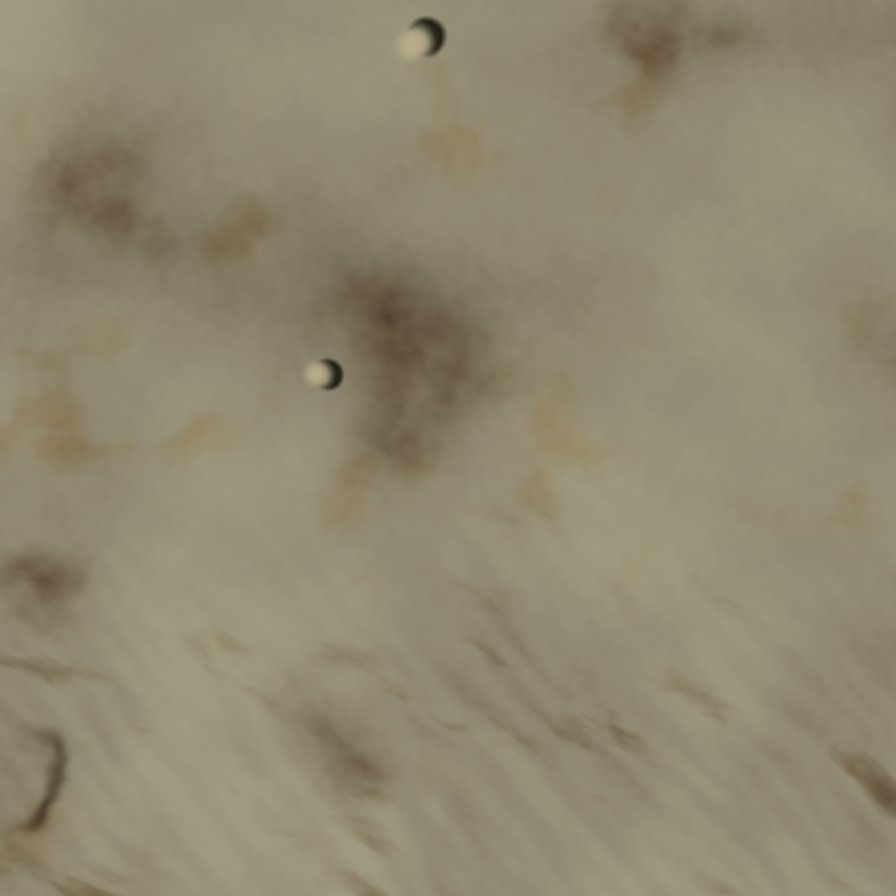
Write a WebGL 2 fragment shader that draws this texture.

```glsl
#version 300 es
precision highp float;
// Soft khaki sediment with blurred brown stains, slanted wrinkles and small lit pebbles.

uniform vec2 u_resolution;
out vec4 fragColor;

// Tone ramp, from pale ground to deepest shade
const vec3 PALE = vec3(0.60, 0.58, 0.48);
const vec3 KHAKI = vec3(0.56, 0.53, 0.44);
const vec3 DIM = vec3(0.49, 0.46, 0.37);
const vec3 BROWN = vec3(0.41, 0.36, 0.28);
const vec3 DEEP = vec3(0.19, 0.16, 0.11);
const vec3 PEBBLE_LIT = vec3(0.73, 0.69, 0.55);
const vec3 PEBBLE_SHADE = vec3(0.10, 0.09, 0.06);
const vec3 WARM_TINT = vec3(1.02, 0.96, 0.86);

const float BASE_SHADE = 0.58;
const float CLOUD_SCALE = 2.6;
const float CLOUD_CONTRAST = 4.0;
const float STAIN_SCALE = 9.0;
const float GRAIN_SCALE = 75.0;
const float GRAIN_AMOUNT = 0.22;
const float WRINKLE_ANGLE = -0.85;
const float WRINKLE_AMOUNT = 0.75;
const float STREAK_ANGLE = -0.45;
const float STREAK_AMOUNT = 1.9;

const int BLOTCHES = 5;
const vec2 BLOTCH_START = vec2(0.46, 0.60);
const vec2 BLOTCH_STEP = vec2(0.64, 0.19);
const float BLOTCH_RADIUS = 0.10;
const int PEBBLES = 2;
const vec2 PEBBLE_START = vec2(0.36, 0.58);
const vec2 PEBBLE_STEP = vec2(0.11, 0.375);
const float PEBBLE_RADIUS = 0.018;
const vec2 RIM_CENTER = vec2(0.025, 0.135);
const float RIM_RADIUS = 0.045;

float hash(vec2 p) {
    vec3 q = fract(p.xyx * vec3(0.1031, 0.1030, 0.0973));
    q += dot(q, q.yzx + 33.33);
    return fract((q.x + q.y) * q.z);
}

float cornerSlope(vec2 cell, vec2 offset) {
    float angle = 6.2832 * hash(cell);
    return dot(vec2(cos(angle), sin(angle)), offset);
}

float gradientNoise(vec2 p) {
    vec2 i = floor(p), f = fract(p);
    vec2 u = f * f * f * (f * (f * 6.0 - 15.0) + 10.0);
    vec2 e = vec2(1.0, 0.0);
    float low = mix(cornerSlope(i, f), cornerSlope(i + e, f - e), u.x);
    float high = mix(cornerSlope(i + e.yx, f - e.yx), cornerSlope(i + 1.0, f - 1.0), u.x);
    return mix(low, high, u.y);
}

float fbm(vec2 p) {
    float sum = 0.0, amp = 0.5;
    for (int k = 0; k < 4; k++) {
        sum += amp * gradientNoise(p);
        p = mat2(1.6, 1.2, -1.2, 1.6) * p + 17.3;
        amp *= 0.5;
    }
    return sum;
}

vec2 turn(vec2 p, float angle) {
    float c = cos(angle), s = sin(angle);
    return vec2(c * p.x + s * p.y, c * p.y - s * p.x);
}

float disk(vec2 p, float radius, float blur) {
    return 1.0 - smoothstep(radius - blur, radius + blur, length(p));
}

vec3 toneRamp(float shade) {
    vec3 tone = mix(PALE, KHAKI, clamp(shade, -0.5, 1.0));
    tone = mix(tone, DIM, clamp(shade - 1.0, 0.0, 1.0));
    tone = mix(tone, BROWN, clamp(shade - 2.0, 0.0, 1.0));
    return mix(tone, DEEP, clamp((shade - 3.0) * 0.5, 0.0, 1.0));
}

void main() {
    vec2 uv = gl_FragCoord.xy / u_resolution.y;
    vec2 warp = vec2(fbm(uv * 6.0 + 31.0), fbm(uv * 6.0 + 57.0));
    float lower = 1.0 - smoothstep(0.18, 0.48, uv.y + 0.3 * warp.x);

    // Broad clouds and faint grain
    float shade = BASE_SHADE + CLOUD_CONTRAST * fbm(uv * CLOUD_SCALE + 4.7);
    shade += GRAIN_AMOUNT * gradientNoise(uv * GRAIN_SCALE);

    // Mottled warm stains in loose patches
    float patches = smoothstep(-0.05, 0.25, fbm(uv * 3.0 + 83.0));
    float stain = patches * smoothstep(0.02, 0.28, fbm(uv * STAIN_SCALE + 11.0));
    shade += 0.6 * stain;

    // Dark blurred blotches, each with a wide halo
    float mottling = 0.8 + 1.6 * fbm(uv * 13.0 + 5.0);
    for (int k = 0; k < BLOTCHES; k++) {
        vec2 center = fract(BLOTCH_START + float(k) * BLOTCH_STEP);
        vec2 d = turn(uv - center + 0.16 * warp, -0.9) * vec2(0.8, 1.2);
        float radius = BLOTCH_RADIUS / (1.0 + 0.22 * float(k));
        float reach = dot(d, d) / (radius * radius);
        shade += 1.9 * mottling * exp(-1.4 * reach) + 0.5 * exp(-0.3 * reach);
        stain += 0.5 * exp(-1.4 * reach);
    }

    // Streaks and embossed wrinkles across the lower part
    vec2 s = turn(uv + 0.04 * warp, STREAK_ANGLE) * vec2(5.0, 14.0);
    float streak = lower * smoothstep(0.10, 0.38, fbm(s + 23.0));
    shade += STREAK_AMOUNT * streak;
    stain += 0.7 * streak;
    vec2 w = turn(uv + 0.03 * warp, WRINKLE_ANGLE) * vec2(9.0, 36.0);
    float relief = gradientNoise(w) - gradientNoise(w + vec2(0.0, 0.4));
    shade += WRINKLE_AMOUNT * relief * mix(0.12, 1.0, lower);

    // Broken dark rim near the corner
    vec2 r = uv - RIM_CENTER + 0.06 * warp;
    float ring = (length(r) - RIM_RADIUS) / 0.009;
    shade += 2.6 * exp(-ring * ring) * smoothstep(-0.02, 0.04, r.x);

    vec3 color = toneRamp(shade) * mix(vec3(1.0), WARM_TINT, clamp(stain, 0.0, 1.0));

    // Pebbles: lit on the left, dark crescent on the right
    for (int k = 0; k < PEBBLES; k++) {
        float size = PEBBLE_RADIUS * (1.0 + 0.3 * float(k));
        vec2 d = uv - fract(PEBBLE_START + float(k) * PEBBLE_STEP);
        d = turn(d, 0.45 * float(k)) / size + 0.5 * warp;
        float lit = disk(d + vec2(0.45, 0.0), 0.62, 0.4);
        float crescent = disk(d - vec2(0.3, 0.0), 0.9, 0.2) * (1.0 - disk(d + vec2(0.3, 0.0), 0.85, 0.35));
        color = mix(color, PEBBLE_LIT, 0.85 * lit);
        color = mix(color, PEBBLE_SHADE, 0.92 * crescent);
    }

    fragColor = vec4(color, 1.0);
}
```
